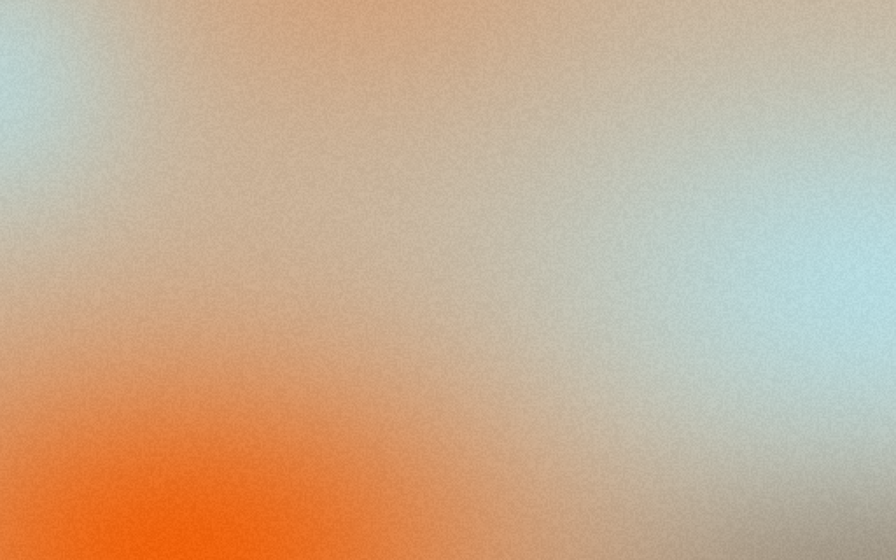
This background is drawn by a WebGL 2 fragment shader. Its source:

```glsl
#version 300 es
precision highp float;
// Soft grainy gradient between pale blue and hot orange.
// A scalar "warmth" field is summed from elliptical gaussian glows,
// mapped onto a two-colour ramp, shaded in one corner and given film grain.

#define COOL_COLOR vec3(0.715, 0.86, 0.88)
#define HOT_COLOR vec3(0.94, 0.38, 0.04)
#define BASE_WARMTH 0.338
#define CORNER_SHADE 0.20
#define GRAIN_ROWS 320.0
#define GRAIN_AMOUNT 0.05

uniform vec2 u_resolution;
out vec4 fragColor;

// Elliptical gaussian falloff: 1 at the centre, fading over radius.
float glow(vec2 uv, vec2 center, vec2 radius) {
    vec2 d = (uv - center) / radius;
    return exp(-dot(d, d));
}

float hash(vec2 cell) {
    vec3 q = fract(cell.xyx * vec3(0.1031, 0.1030, 0.0973));
    q += dot(q, q.yzx + 33.33);
    return fract((q.x + q.y) * q.z);
}

// Smoothly interpolated lattice noise in 0..1.
float valueNoise(vec2 p) {
    vec2 cell = floor(p);
    vec2 f = fract(p);
    f = f * f * (3.0 - 2.0 * f);
    float low = mix(hash(cell), hash(cell + vec2(1.0, 0.0)), f.x);
    float high = mix(hash(cell + vec2(0.0, 1.0)), hash(cell + vec2(1.0)), f.x);
    return mix(low, high, f.y);
}

float warmthField(vec2 uv) {
    float warmth = BASE_WARMTH;
    warmth += 0.66 * glow(uv, vec2(0.20, 0.00), vec2(0.35, 0.34));  // orange floor
    warmth += 0.12 * glow(uv, vec2(0.40, 1.05), vec2(0.25, 0.25));  // peach top
    warmth -= 0.335 * glow(uv, vec2(1.00, 0.49), vec2(0.41, 0.38)); // blue right
    warmth -= 0.27 * glow(uv, vec2(-0.02, 0.85), vec2(0.17, 0.28)); // blue left
    return clamp(warmth, 0.0, 1.0);
}

void main() {
    vec2 uv = gl_FragCoord.xy / u_resolution;
    vec3 color = mix(COOL_COLOR, HOT_COLOR, warmthField(uv));

    // Grey shade in the lower right corner
    color *= 1.0 - CORNER_SHADE * glow(uv, vec2(1.0, -0.05), vec2(0.30, 0.20));

    // Fine film grain, sized relative to the canvas height
    vec2 grainPos = gl_FragCoord.xy / u_resolution.y * GRAIN_ROWS + 0.5;
    color += GRAIN_AMOUNT * (valueNoise(grainPos) - 0.5);

    fragColor = vec4(clamp(color, 0.0, 1.0), 1.0);
}
```
